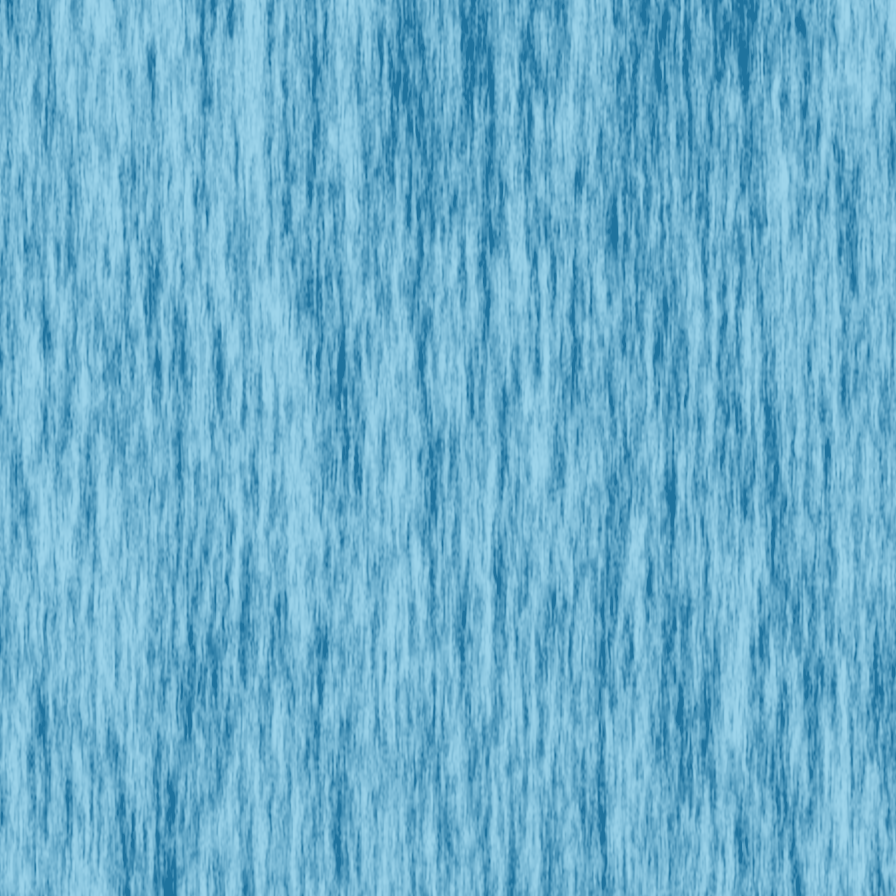
Give the GLSL for this texture, as a Shadertoy shader.

```glsl
// Brushed blue fibres: fine vertical streaks gathered into faint light and dark
// bands, with stronger patches along the top. Built by summing octaves of
// stretched column noise, then mapping the sum onto a two-colour ramp.

#define DARK_BLUE    vec3(0.12, 0.45, 0.62)
#define LIGHT_BLUE   vec3(0.60, 0.82, 0.91)
#define BAND_FREQ    15.0   // columns across the canvas in the widest octave
#define FREQ_RATIO   1.95   // narrowing of the columns per octave
#define BAND_WEIGHT  0.18   // strength of the widest octave against the finest
#define BAND_STRETCH 18.0   // length over width of the widest streaks
#define FINE_STRETCH 8.0    // length over width of the finest streaks
#define GRAIN        0.3    // strength of the short specks on the fibres
#define TOP_PATCHES  2.4    // extra strength of the wide bands at the top
#define MID_TONE     0.655
#define CONTRAST     0.215
#define DARK_SKEW    0.03   // lengthens the dark tail of the tones

const int OCTAVES = 6;

float hash(vec2 p) {
    vec3 q = fract(vec3(p.xyx) * 0.1031);
    q += dot(q, q.yzx + 33.33);
    return fract((q.x + q.y) * q.z);
}

// Smooth 1D noise running along one column, shifted by a random phase
float columnNoise(float column, float y, float seed) {
    y += 17.0 * hash(vec2(column, seed + 0.5));
    float cell = floor(y);
    float blend = smoothstep(0.0, 1.0, y - cell);
    vec2 key = vec2(column + 31.7 * seed, cell + 7.3 * seed);
    return mix(hash(key), hash(key + vec2(0.0, 1.0)), blend);
}

// Blend of neighbouring columns, scaled to zero mean and unit variance
float streakNoise(vec2 p, float seed) {
    float column = floor(p.x);
    float blend = smoothstep(0.0, 1.0, p.x - column);
    float value = mix(columnNoise(column, p.y, seed),
                      columnNoise(column + 1.0, p.y, seed), blend);
    return (value - 0.5) * 4.66;
}

// Fade for noise that is finer than the pixel grid
float visibility(float freq) {
    return clamp(iResolution.y / freq - 0.3, 0.0, 1.0);
}

// Sum of streak octaves from broad bands to single fibres
float fibres(vec2 uv) {
    float topEdge = smoothstep(0.8, 1.0, uv.y);
    float freq = BAND_FREQ;
    float sum = 0.0;
    float power = 0.0;
    for (int i = 0; i < OCTAVES; i++) {
        float seed = float(i) + 1.0;
        float fineness = float(i) / float(OCTAVES - 1);
        float stretch = mix(BAND_STRETCH, FINE_STRETCH, fineness * fineness);
        float weight = mix(BAND_WEIGHT, 1.0, smoothstep(0.0, 0.8, fineness));
        float patches = i < 2 ? 1.0 + TOP_PATCHES * topEdge : 1.0;
        vec2 p = vec2(uv.x, uv.y / stretch) * freq + seed * vec2(5.37, 3.71);
        sum += weight * patches * visibility(freq) * streakNoise(p, seed);
        power += weight * weight;
        freq *= FREQ_RATIO;
    }
    return sum / sqrt(power);
}

void mainImage(out vec4 fragColor, in vec2 fragCoord) {
    vec2 uv = fragCoord / iResolution.y;

    // Let the fibres wander slightly from the vertical
    vec2 bent = uv;
    bent.x += 0.0005 * streakNoise(uv * vec2(90.0, 45.0), 9.0);

    // Short specks roughen the fibres
    vec2 grainFreq = vec2(450.0, 200.0);
    float grain = GRAIN * visibility(grainFreq.x) * streakNoise(uv * grainFreq, 11.0);

    float strand = fibres(bent) + grain;
    float tone = MID_TONE + CONTRAST * strand - DARK_SKEW * strand * strand;
    vec3 color = mix(DARK_BLUE, LIGHT_BLUE, clamp(tone, 0.0, 1.04));
    fragColor = vec4(color, 1.0);
}
```
